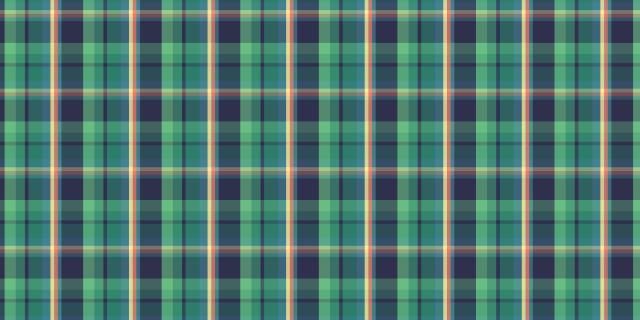
Write a Shadertoy shader that draws this pattern.

```glsl
const vec4 NAVY = vec4(0.18, 0.19, 0.30, 0.36);
const vec4 LEAF = vec4(0.41, 0.74, 0.51, 0.36);
const vec4 GREEN = vec4(0.24, 0.58, 0.44, 0.36);
const vec4 TEAL = vec4(0.18, 0.49, 0.42, 0.36);
const vec4 BLUE = vec4(0.26, 0.51, 0.58, 0.36);
const vec4 YELLOW = vec4(0.98, 0.92, 0.60, 0.20);
const vec4 CORAL = vec4(0.92, 0.48, 0.41, 0.20);

// Switches to the next stripe at a smoothed edge
vec4 stripe(vec4 previous, vec4 next, float t, float start, float pixel) {
    return mix(previous, next, clamp((t - start) / pixel + 0.5, 0.0, 1.0));
}

// One thread sequence: rgb is dye, a is how far the weft shows through.
// The repeat wraps inside the wide navy stripe, so no edge meets the seam.
vec4 sett(float x, float pixel) {
    float t = fract(x + 0.7) - 0.7;
    vec4 thread = stripe(NAVY, LEAF, t, -0.583, pixel);
    thread = stripe(thread, GREEN, t, -0.441, pixel);
    thread = stripe(thread, NAVY, t, -0.325, pixel);
    thread = stripe(thread, TEAL, t, -0.279, pixel);
    thread = stripe(thread, BLUE, t, -0.100, pixel);
    thread = stripe(thread, YELLOW, t, 0.0, pixel);
    thread = stripe(thread, CORAL, t, 0.048, pixel);
    thread = stripe(thread, BLUE, t, 0.095, pixel);
    return stripe(thread, NAVY, t, 0.141, pixel);
}

void mainImage(out vec4 fragColor, in vec2 fragCoord) {
    // Canvas heights, measured downward from the upper left
    vec2 position = vec2(fragCoord.x, iResolution.y - fragCoord.y) / iResolution.y;
    float period = 0.2455;
    float pixel = 1.0 / (iResolution.y * period);
    vec2 cell = (position - vec2(0.894, 0.5226)) / period;

    // Translucent weft laid across the warp
    vec4 warp = sett(cell.x, pixel);
    vec4 weft = sett(cell.y, pixel);
    fragColor = vec4(mix(warp.rgb, weft.rgb, warp.a), 1.0);
}
```
